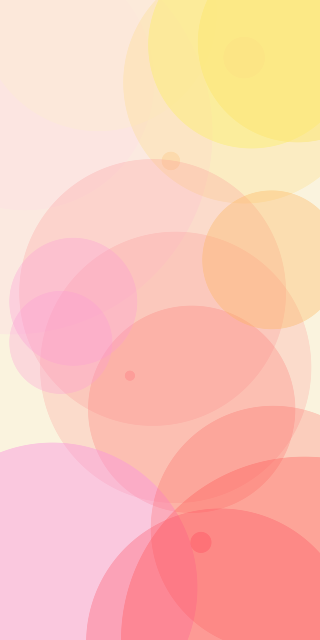
Write a WebGL 2 fragment shader that draws this background.

```glsl
#version 300 es
precision highp float;
// Translucent overlapping discs on a cream ground: pale blush and yellow above,
// rose in the middle, pink and coral below. Each disc is a circle distance
// function, blended over the layers beneath it with a smooth edge.

uniform vec2 u_resolution;
out vec4 outColor;

const vec3 CREAM = vec3(0.98, 0.953, 0.87);
const vec3 BLUSH = vec3(0.99, 0.875, 0.888);
const vec3 PEACH = vec3(0.992, 0.92, 0.83);
const vec3 HONEY = vec3(0.992, 0.863, 0.51);
const vec3 LEMON = vec3(0.988, 0.933, 0.39);
const vec3 GOLD = vec3(0.988, 0.902, 0.44);
const vec3 ORANGE = vec3(0.992, 0.706, 0.353);
const vec3 SALMON = vec3(0.992, 0.57, 0.57);
const vec3 ROSE = vec3(0.995, 0.498, 0.478);
const vec3 ORCHID = vec3(0.99, 0.6, 0.835);
const vec3 MAGENTA = vec3(0.98, 0.58, 0.87);
const vec3 CORAL = vec3(1.0, 0.35, 0.335);
const vec3 CRIMSON = vec3(1.0, 0.285, 0.36);

float circleDistance(vec2 p, vec2 center, float radius) {
  return length(p - center) - radius;
}

// Lays one translucent disc over the colour below.
vec3 disc(vec3 below, vec2 p, vec2 center, float radius, vec3 tint, float alpha) {
  float edge = 1.0 / u_resolution.y;
  float cover = 1.0 - smoothstep(-edge, edge, circleDistance(p, center, radius));
  return mix(below, tint, alpha * cover);
}

// Pale wash in the upper left.
vec3 paleWash(vec3 c, vec2 p) {
  c = disc(c, p, vec2(0.036, 1.583), 0.628, BLUSH, 0.5);
  c = disc(c, p, vec2(0.078, 1.747), 0.404, BLUSH, 0.45);
  return disc(c, p, vec2(0.307, 1.961), 0.371, PEACH, 0.5);
}

// Yellow and orange discs in the upper right.
vec3 sunnyDiscs(vec3 c, vec2 p) {
  c = disc(c, p, vec2(0.763, 1.742), 0.378, HONEY, 0.3);
  c = disc(c, p, vec2(0.786, 1.859), 0.323, LEMON, 0.4);
  c = disc(c, p, vec2(0.930, 1.867), 0.312, GOLD, 0.5);
  c = disc(c, p, vec2(0.763, 1.820), 0.065, HONEY, 0.35);
  return disc(c, p, vec2(0.534, 1.497), 0.029, ORANGE, 0.22);
}

// Stacked rose discs with two orchid ones at their left.
vec3 roseDiscs(vec3 c, vec2 p) {
  c = disc(c, p, vec2(0.477, 1.086), 0.417, SALMON, 0.25);
  c = disc(c, p, vec2(0.549, 0.852), 0.424, SALMON, 0.25);
  c = disc(c, p, vec2(0.599, 0.721), 0.324, ROSE, 0.3);
  c = disc(c, p, vec2(0.849, 1.188), 0.217, ORANGE, 0.35);
  c = disc(c, p, vec2(0.229, 1.057), 0.200, ORCHID, 0.31);
  c = disc(c, p, vec2(0.190, 0.930), 0.161, ORCHID, 0.3);
  return disc(c, p, vec2(0.406, 0.826), 0.016, CRIMSON, 0.2);
}

// Pink and coral discs rising from the lower edge.
vec3 coralDiscs(vec3 c, vec2 p) {
  c = disc(c, p, vec2(0.164, 0.164), 0.453, MAGENTA, 0.45);
  c = disc(c, p, vec2(0.854, 0.349), 0.383, CORAL, 0.25);
  c = disc(c, p, vec2(0.951, 0.0), 0.573, CORAL, 0.35);
  c = disc(c, p, vec2(0.688, -0.008), 0.419, CRIMSON, 0.3);
  return disc(c, p, vec2(0.628, 0.305), 0.033, CRIMSON, 0.35);
}

void main() {
  // Canvas spans one unit across and two units up.
  vec2 p = 2.0 * gl_FragCoord.xy / u_resolution.y;
  vec3 color = paleWash(CREAM, p);
  color = sunnyDiscs(color, p);
  color = roseDiscs(color, p);
  color = coralDiscs(color, p);
  outColor = vec4(color, 1.0);
}
```
